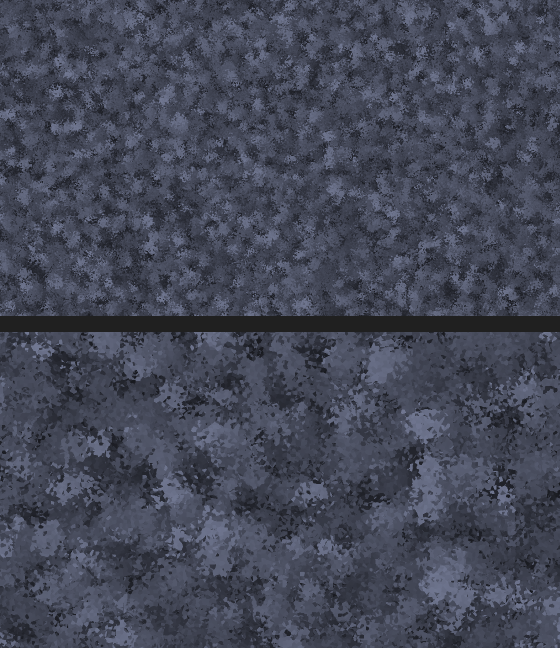
Top, the full canvas; bottom, a detail of the centre.
This texture is drawn by a Shadertoy shader. Its source:

```glsl
// Mottled slate-blue stone: overlapping ragged flecks with dark gaps between them.

#define FLECK_CELL 0.0215
#define FLECKS_PER_CELL 4
#define RADIUS_MIN 0.25
#define RADIUS_MAX 0.80
#define COVERAGE 3.8
#define FINE_GRAIN 0.0039
#define COARSE_GRAIN 0.0075
#define FINE_SCATTER 0.033
#define COARSE_SCATTER 0.020
#define CONTRAST 1.24
#define SLATE_TINT vec3(1.0, 1.06, 1.29)
#define SAMPLES 2

vec3 hash3(vec3 p) {
    p = fract(p * vec3(0.1031, 0.1030, 0.0973));
    p += dot(p, p.yxz + 33.33);
    return fract((p.xxy + p.yxx) * p.zyx);
}

// Random vector of the nearest jittered grain, constant over that grain.
vec3 grain(vec2 p, float size, float seed) {
    p /= size;
    vec2 home = floor(p);
    vec2 nearestCell = home;
    float nearest = 9.0;
    for (int y = -1; y <= 1; y++)
    for (int x = -1; x <= 1; x++) {
        vec2 cell = home + vec2(x, y);
        vec2 offset = cell + hash3(vec3(cell, seed)).xy - p;
        float d = dot(offset, offset);
        if (d < nearest) {
            nearest = d;
            nearestCell = cell;
        }
    }
    return hash3(vec3(nearestCell, seed + 7.0));
}

// Priority of the topmost fleck covering p; 0 where none does.
float topFleck(vec2 p) {
    p /= FLECK_CELL;
    vec2 home = floor(p);
    float top = 0.0;
    for (int y = -1; y <= 1; y++)
    for (int x = -1; x <= 1; x++)
    for (int i = 0; i < FLECKS_PER_CELL; i++) {
        vec2 cell = home + vec2(x, y);
        vec3 rnd = hash3(vec3(cell, 41.0 + 13.0 * float(i)));
        float priority = hash3(vec3(cell, 143.0 + 17.0 * float(i))).x;
        float radius = mix(RADIUS_MIN, RADIUS_MAX, rnd.z);
        if (distance(p, cell + rnd.xy) < radius) top = max(top, priority);
    }
    return top;
}

vec3 stone(vec2 p) {
    // Grains scatter the lookup, which frays the fleck edges.
    vec3 fine = grain(p, FINE_GRAIN, 3.0);
    vec3 coarse = grain(p, COARSE_GRAIN, 19.0);
    vec2 scatter = (fine.xy - 0.5) * fine.z * FINE_SCATTER
                 + (coarse.xy - 0.5) * coarse.z * COARSE_SCATTER;

    // Even out the layer heights, then stretch both ends of the tone range.
    float level = exp(-COVERAGE * (1.0 - topFleck(p + scatter))) - 0.5;
    float tone = 0.126 * level + 0.555 * level * level * level;
    tone += 0.036 * (fine.x - 0.5);
    return (0.264 + CONTRAST * tone) * SLATE_TINT;
}

void mainImage(out vec4 fragColor, in vec2 fragCoord) {
    // Supersampling smooths the grain edges.
    vec3 color = vec3(0.0);
    for (int y = 0; y < SAMPLES; y++)
    for (int x = 0; x < SAMPLES; x++) {
        vec2 subpixel = (vec2(x, y) + 0.5) / float(SAMPLES) - 0.5;
        color += stone((fragCoord + subpixel) / iResolution.y);
    }
    fragColor = vec4(color / float(SAMPLES * SAMPLES), 1.0);
}
```
